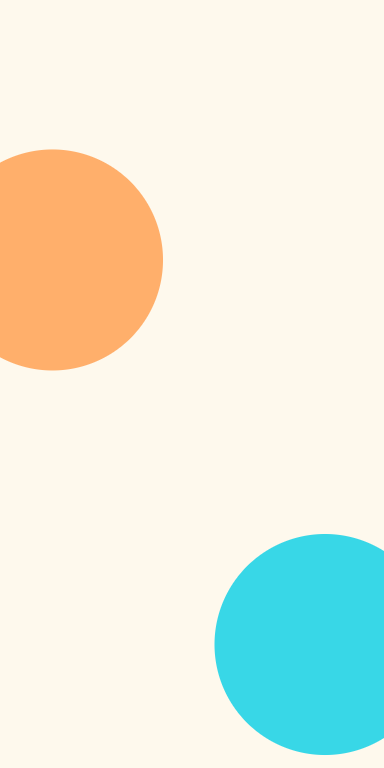
Give the GLSL for this background, as a Shadertoy shader.

```glsl
#define PAPER_COLOR  vec3(0.996, 0.976, 0.929)
#define ORANGE_COLOR vec3(1.0, 0.686, 0.42)
#define CYAN_COLOR   vec3(0.22, 0.843, 0.906)
#define ORANGE_CENTER vec2(0.1367, 1.323)
#define CYAN_CENTER   vec2(0.8464, 0.3216)
#define DISC_RADIUS  0.2878

// Antialiased coverage of a disc
float discMask(vec2 p, vec2 center, float radius, float pixel) {
    float dist = length(p - center) - radius;
    return clamp(0.5 - dist / pixel, 0.0, 1.0);
}

void mainImage(out vec4 fragColor, in vec2 fragCoord) {
    // Canvas units: width is 1, height is 2
    vec2 p = fragCoord / iResolution.xy * vec2(1.0, 2.0);
    float pixel = max(1.0 / iResolution.x, 2.0 / iResolution.y);

    // Flat discs over the plain ground
    vec3 color = PAPER_COLOR;
    color = mix(color, ORANGE_COLOR, discMask(p, ORANGE_CENTER, DISC_RADIUS, pixel));
    color = mix(color, CYAN_COLOR, discMask(p, CYAN_CENTER, DISC_RADIUS, pixel));

    fragColor = vec4(color, 1.0);
}
```
